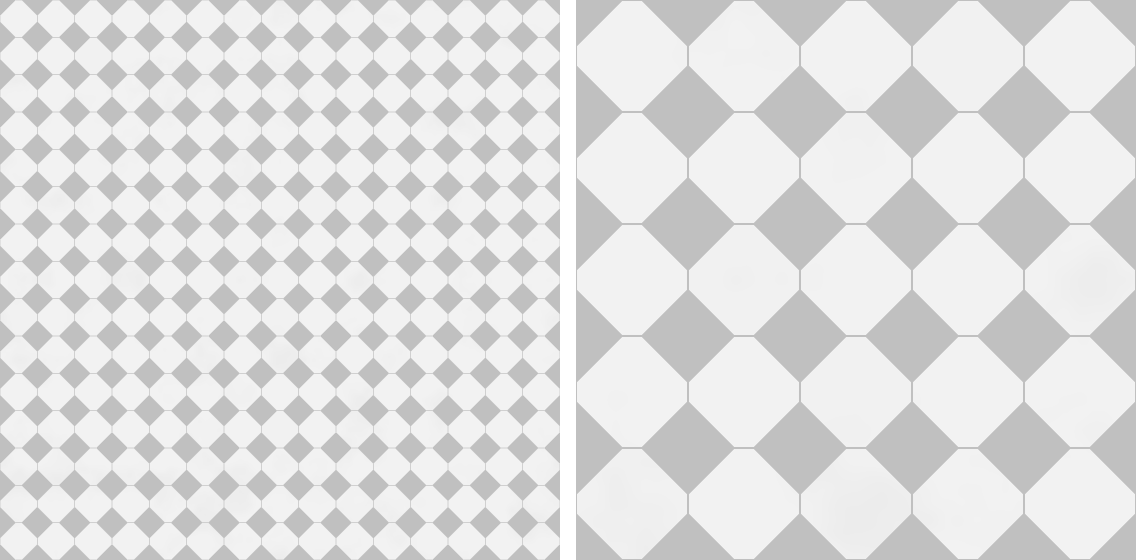
Left, the full canvas; right, a detail of the centre.
Reproduce this pattern procedurally as a WebGL 2 fragment shader.

```glsl
#version 300 es
precision highp float;

uniform vec2 u_resolution;
out vec4 outColor;

const float REPEATS = 15.0;          // tiles across and down
const float INSET_RADIUS = 0.422;    // half diagonal of the grey diamond, in tiles
const float JOINT_WIDTH = 0.018;     // gap between pale tiles, in tiles
const vec3 PALE = vec3(0.949);
const vec3 GREY = vec3(0.751);
const float STAIN_PERIOD = 14.0;     // coarsest stain cells per canvas, whole number
const int STAIN_OCTAVES = 4;
const float STAIN_DEPTH = 0.022;     // darkening of the strongest stain
const float TILE_VARIATION = 0.004;  // brightness spread between pale tiles

// Integer hash of a lattice cell that wraps after `period` cells
float hash(vec2 cell, float period, uint seed) {
    uvec2 c = uvec2(mod(cell, period));
    uint h = c.x * 1597u + c.y * 51749u + seed * 7919u;
    h = (h ^ (h >> 16)) * 73244475u;
    h = (h ^ (h >> 15)) * 73244475u;
    h ^= h >> 16;
    return float(h & 65535u) / 65535.0;
}

float wrappedNoise(vec2 p, float period, uint seed) {
    vec2 cell = floor(p);
    vec2 f = fract(p);
    f = f * f * (3.0 - 2.0 * f);
    float bottom = mix(hash(cell, period, seed),
                       hash(cell + vec2(1.0, 0.0), period, seed), f.x);
    float top = mix(hash(cell + vec2(0.0, 1.0), period, seed),
                    hash(cell + vec2(1.0, 1.0), period, seed), f.x);
    return mix(bottom, top, f.y);
}

float wrappedFbm(vec2 uv) {
    float sum = 0.0;
    float weight = 0.5;
    float period = STAIN_PERIOD;
    for (int i = 0; i < STAIN_OCTAVES; i++) {
        sum += weight * wrappedNoise(uv * period, period, uint(i));
        weight *= 0.5;
        period *= 2.0;
    }
    return sum;
}

// Share of a pixel covered by a line, exact even for lines thinner than a pixel
vec2 lineCoverage(vec2 distanceToLine, vec2 pixel) {
    vec2 halfWidth = vec2(0.5 * JOINT_WIDTH);
    return clamp((distanceToLine + halfWidth) / pixel + 0.5, 0.0, 1.0)
         - clamp((distanceToLine - halfWidth) / pixel + 0.5, 0.0, 1.0);
}

void main() {
    vec2 uv = gl_FragCoord.xy / u_resolution;
    vec2 grid = uv * REPEATS;
    vec2 pixel = REPEATS / u_resolution;

    // Distance to the nearest grid line on each axis
    vec2 toEdge = 0.5 - abs(fract(grid) - 0.5);

    // Grey diamonds on the grid corners
    float insetDistance = (toEdge.x + toEdge.y - INSET_RADIUS) * inversesqrt(2.0);
    float inset = clamp(0.5 - insetDistance / max(pixel.x, pixel.y), 0.0, 1.0);

    // Thin joints where the pale tiles meet
    vec2 joints = lineCoverage(toEdge, pixel);
    float greyMask = max(inset, max(joints.x, joints.y));

    // Faint cloudy stains and tile variation on the pale tiles
    float stain = smoothstep(0.5, 0.85, wrappedFbm(uv));
    float tileShade = hash(floor(grid), REPEATS, 17u) - 0.5;
    vec3 pale = PALE - STAIN_DEPTH * stain + TILE_VARIATION * tileShade;

    outColor = vec4(mix(pale, GREY, greyMask), 1.0);
}
```
